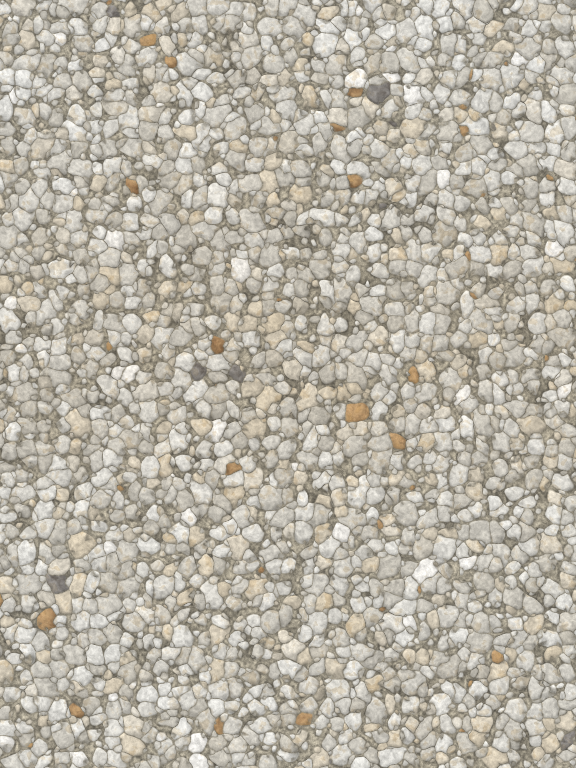
This texture is drawn by a Shadertoy shader. Its source:

```glsl
const float TAU = 6.2831853;
const float STONES_PER_HEIGHT = 44.0;

struct Stone {
    float depth;   // distance inside the outline, negative outside
    float second;  // depth of the runner-up stone
    vec2 offset;   // position relative to the stone centre
    vec4 seed;
};

vec4 hash4(vec2 p) {
    vec4 q = fract(p.xyxy * vec4(0.1031, 0.1030, 0.0973, 0.1099));
    q += dot(q, q.wzxy + 33.33);
    return fract((q.xxyz + q.yzzw) * q.zywx);
}

float noise(vec2 p) {
    vec2 i = floor(p), f = fract(p);
    f = f * f * (3.0 - 2.0 * f);
    float low = mix(hash4(i).x, hash4(i + vec2(1, 0)).x, f.x);
    float high = mix(hash4(i + vec2(0, 1)).x, hash4(i + vec2(1, 1)).x, f.x);
    return mix(low, high, f.y);
}

float fbm(vec2 p) {
    float sum = 0.0, gain = 0.5;
    for (int i = 0; i < 4; i++) {
        sum += gain * noise(p);
        p = mat2(1.6, 1.2, -1.2, 1.6) * p + 7.3;
        gain *= 0.5;
    }
    return sum / 0.9375;
}

// Rounded irregular polygon: 0 at the centre, 1 on the outline
float pebbleGauge(vec2 v, vec4 seed) {
    float turn = seed.w * TAU, stretch = 1.0 + 0.3 * seed.y;
    v = mat2(cos(turn), sin(turn), -sin(turn), cos(turn)) * v;
    v *= vec2(1.0 / stretch, stretch);
    float sum = 0.0;
    for (int i = 0; i < 7; i++) {
        vec2 vary = fract(seed.xz * (float(i) + 1.0) * 7.31 + seed.yw);
        float a = (float(i) + 0.7 * vary.x) * TAU / 7.0;
        float side = max(dot(v, vec2(cos(a), sin(a))), 0.0) / mix(0.8, 1.15, vary.y);
        sum += pow(side, 7.0);
    }
    return pow(sum, 1.0 / 7.0);
}

// Jittered grid of pebbles; keeps the two deepest at p
void scatter(vec2 p, float density, vec2 sizeRange, float salt, inout Stone top) {
    vec2 base = floor(p * density);
    for (int y = -1; y <= 1; y++)
    for (int x = -1; x <= 1; x++) {
        vec2 cell = base + vec2(x, y);
        vec4 place = hash4(cell + salt), seed = hash4(cell + salt + 71.7);
        vec2 offset = p - (cell + 0.5 + 0.7 * (place.xy - 0.5)) / density;
        float size = mix(sizeRange.x, sizeRange.y, place.z * place.z);
        float depth = size * (1.0 - pebbleGauge(offset / size, seed));
        if (depth > top.depth) {
            top = Stone(depth, top.depth, offset / size, seed);
        } else {
            top.second = max(top.second, depth);
        }
    }
}

vec3 stoneColor(vec4 seed, float blotch) {
    vec4 pick = hash4(seed.xy * 517.0 + seed.zw * 91.0);
    vec3 color = mix(vec3(0.765, 0.75, 0.71), vec3(0.9, 0.9, 0.885), pick.x);
    color = mix(color, vec3(0.85, 0.79, 0.68), 0.65 * smoothstep(0.72, 1.0, pick.y));
    vec3 ochre = mix(vec3(0.58, 0.44, 0.31), vec3(0.82, 0.71, 0.54), blotch);
    vec3 slate = mix(vec3(0.36, 0.33, 0.3), vec3(0.68, 0.68, 0.68), blotch);
    color = mix(color, ochre, step(0.987, pick.z));
    color = mix(color, slate, step(0.997, pick.w));
    return mix(color, vec3(0.95, 0.945, 0.93), step(pick.w, 0.012));
}

void mainImage(out vec4 fragColor, in vec2 fragCoord) {
    vec2 uv = fragCoord / iResolution.y;
    vec2 p = uv * STONES_PER_HEIGHT;
    p += 0.16 * (vec2(noise(p * 2.3), noise(p * 2.3 + 40.0)) - 0.5);

    // Main pebbles, then small ones filling the gaps
    Stone top = Stone(-1.0, -1.0, vec2(0), vec4(0));
    scatter(p, 1.0, vec2(0.45, 0.78), 11.0, top);
    scatter(p, 1.35, vec2(0.18, 0.36), 203.0, top);
    float edge = min(top.depth, 0.5 * (top.depth - top.second));

    float blotch = fbm(p * 2.2 + top.seed.xy * 30.0);
    float grain = fbm(p * 6.5);

    // Sandy mortar, shaded beside the stones
    vec3 mortar = vec3(0.67, 0.645, 0.58) * (0.62 + 0.76 * grain);
    mortar *= 1.0 - 0.2 * smoothstep(-0.2, 0.0, top.depth);
    mortar *= 1.0 - 0.15 * smoothstep(0.6, 0.85, noise(p * 0.9 + 60.0));

    // Stone faces: light from above, shaded lower rims and mottling
    vec3 stone = stoneColor(top.seed, blotch);
    float facing = dot(top.offset, vec2(-0.4, 0.9));
    float rim = 1.0 - smoothstep(0.0, 0.22, edge);
    stone *= 1.0 + 0.05 * facing;
    stone *= 1.02 - rim * (0.11 - 0.12 * facing);
    stone *= 1.0 + 0.22 * (blotch - 0.5) + 0.3 * (grain - 0.5);
    stone = mix(stone, stone * vec3(0.91, 0.88, 0.83), smoothstep(0.58, 0.76, blotch));

    float pixel = STONES_PER_HEIGHT / iResolution.y;
    vec3 color = mix(mortar, stone, smoothstep(-0.03, max(0.07, 0.9 * pixel), edge));

    // Broad brownish patches across the slab
    float patchTone = fbm(uv * 3.5 + 5.0);
    float middle = exp(-18.0 * (uv.y - 0.53) * (uv.y - 0.53));
    color *= mix(vec3(1.01), vec3(0.96, 0.94, 0.91), 0.4 * patchTone + 0.4 * middle);
    fragColor = vec4(clamp(color, 0.0, 1.0), 1.0);
}
```
